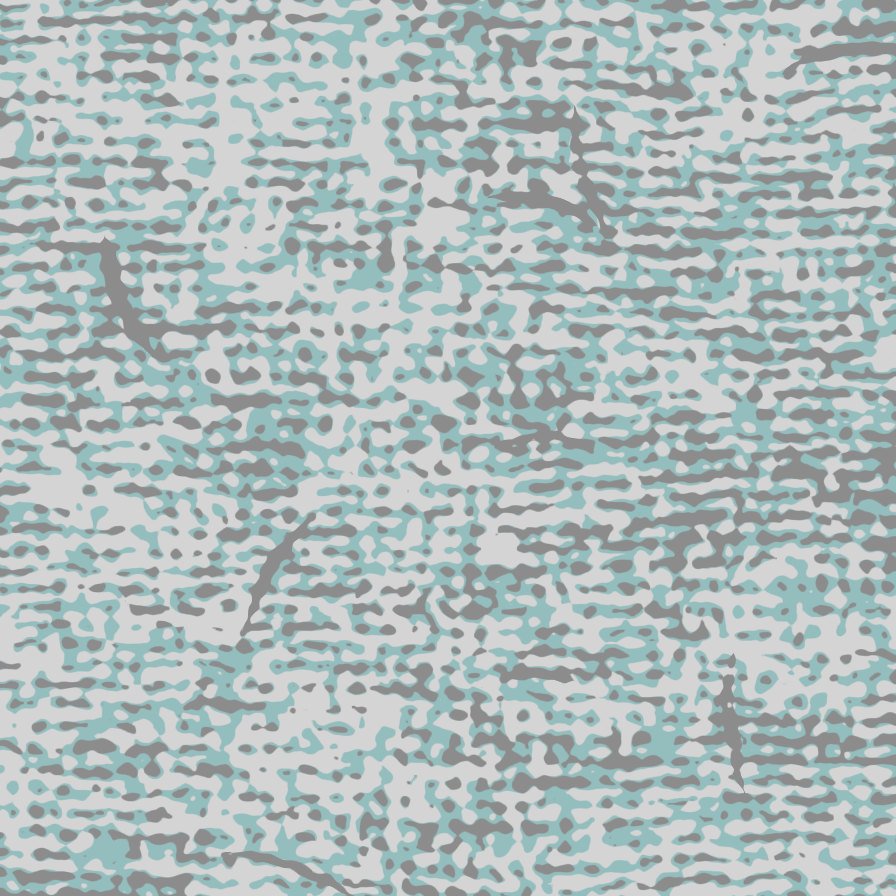
This texture is drawn by a WebGL 2 fragment shader. Its source:

```glsl
#version 300 es
precision highp float;

uniform vec2 u_resolution;
out vec4 fragColor;

const float TAU = 6.2831853;
const vec3 LIGHT_THREAD = vec3(0.83);
const vec3 TEAL_THREAD = vec3(0.58, 0.74, 0.74);
const vec3 DARK_GAP = vec3(0.55);

float hash(vec2 cell) {
    vec3 q = fract(cell.xyx * vec3(0.1031, 0.1030, 0.0973));
    q += dot(q, q.yzx + 33.33);
    return fract((q.x + q.y) * q.z);
}

// Smooth value noise in the range -1 to 1
float noise(vec2 p) {
    vec2 cell = floor(p);
    vec2 f = fract(p);
    f = f * f * (3.0 - 2.0 * f);
    float low = mix(hash(cell), hash(cell + vec2(1, 0)), f.x);
    float high = mix(hash(cell + vec2(0, 1)), hash(cell + vec2(1, 1)), f.x);
    return 2.0 * mix(low, high, f.y) - 1.0;
}

// Bends the cloth: broad sag plus a small thread wobble
vec2 bend(vec2 uv) {
    vec2 sag = vec2(noise(uv * 3.0 + 5.0), noise(uv * vec2(3.5, 4.5) + 19.0));
    vec2 wobble = vec2(noise(uv * 31.0 + 41.0), noise(uv * 27.0 + 67.0));
    return uv + 0.016 * sag + 0.0035 * wobble;
}

// Crossing threads; columns stand out most along the middle fold
float weave(vec2 p, vec2 threads) {
    float fold = exp(-pow((p.x - 0.46) / 0.1, 2.0));
    float stagger = 2.4 * noise(vec2(p.x * 9.0, p.y * threads.y) + 83.0);
    float rows = sin(TAU * p.y * threads.y);
    float columns = sin(TAU * p.x * threads.x + stagger);
    return mix(0.58, 0.46, fold) * rows + mix(0.28, 0.46, fold) * columns;
}

// Uneven yarn, from wide shading down to fine fibres
float yarn(vec2 p) {
    return 0.35 * noise(p * 7.0 + 11.0)
         + 0.40 * noise(p * vec2(12.0, 30.0) + 29.0)
         + 0.90 * noise(p * vec2(68.0, 94.0) + 53.0)
         + 0.35 * noise(p * vec2(125.0, 150.0) + 97.0);
}

// Tapered stroke around a centre, 1 inside and 0 outside
float crease(vec2 p, vec2 centre, float angle, float halfLength, float halfWidth) {
    vec2 axis = vec2(cos(angle), sin(angle));
    vec2 d = p - centre;
    float along = dot(d, axis) / halfLength;
    float across = dot(d, vec2(-axis.y, axis.x)) + 0.012 * along * along;
    float taper = halfWidth * sqrt(max(1.0 - along * along, 0.0));
    return 1.0 - smoothstep(taper - 0.003, taper + 0.003, abs(across) + 0.003);
}

// Scattered creases, alternately near level and steep
float creases(vec2 p) {
    float mask = 0.0;
    for (int i = 0; i < 9; i++) {
        float k = float(i);
        vec2 centre = vec2(hash(vec2(k, 3.0)), (k + hash(vec2(k, 7.0))) / 9.0);
        float tilt = hash(vec2(k, 13.0)) - 0.5;
        float angle = mod(k, 2.0) < 0.5 ? -0.1 + 0.7 * tilt : 1.5 + 1.4 * tilt;
        float halfLength = mix(0.045, 0.085, hash(vec2(k, 17.0)));
        float halfWidth = mix(0.008, 0.013, hash(vec2(k, 23.0)));
        mask = max(mask, crease(p, centre, angle, halfLength, halfWidth));
    }
    return mask;
}

// Antialiased step
float cut(float threshold, float value) {
    float blur = clamp(fwidth(value), 0.02, 0.4) * 0.8;
    return smoothstep(threshold - blur, threshold + blur, value);
}

void main() {
    vec2 uv = gl_FragCoord.xy / u_resolution.y;
    vec2 cloth = bend(uv);

    // Height of the cloth and a looser tint field that follows it
    float height = weave(cloth, vec2(40.0, 43.0)) + yarn(cloth);
    float tint = 0.8 * height + 0.9 * noise(cloth * vec2(66.0, 84.0) + 131.0);
    height -= 1.6 * creases(cloth);

    // Teal shade, light thread tops, then dark gaps
    vec3 colour = mix(TEAL_THREAD, LIGHT_THREAD, cut(0.10, tint));
    colour = mix(DARK_GAP, colour, cut(-0.46, height));
    fragColor = vec4(colour, 1.0);
}
```
